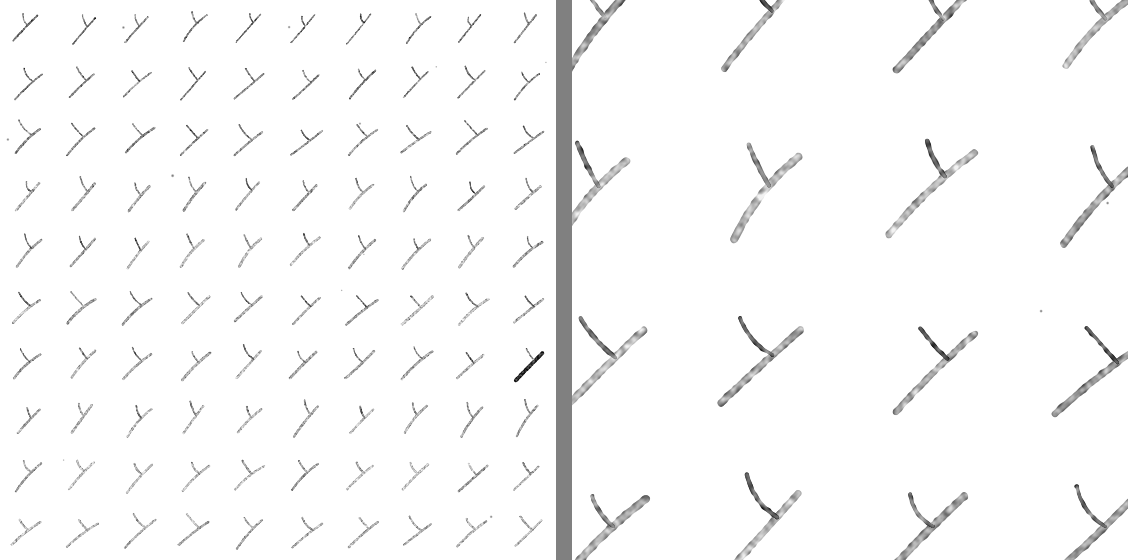
Left, the full canvas; right, a detail of the centre.
This pattern is drawn by a Shadertoy shader. Its source:

```glsl
// Ten by ten grid of hand-drawn pencil twigs: a slanted stem with one short branch, on white paper.

vec2 hash2(vec2 p) {
    vec3 q = fract(p.xyx * vec3(0.1031, 0.1030, 0.0973));
    q += dot(q, q.yzx + 33.33);
    return fract((q.xx + q.yz) * q.zy);
}

float gradientNoise(vec2 p) {
    vec2 i = floor(p), f = fract(p);
    vec2 u = f * f * (3.0 - 2.0 * f);
    vec4 corner;
    for (int k = 0; k < 4; k++) {
        vec2 o = vec2(k & 1, k >> 1);
        corner[k] = dot(hash2(i + o) * 2.0 - 1.0, f - o);
    }
    return mix(mix(corner.x, corner.y, u.x), mix(corner.z, corner.w, u.x), u.y);
}

// Centre-line distance to a segment bowed sideways into a shallow parabola
float strokeDistance(vec2 p, vec2 a, vec2 b, float bow) {
    vec2 along = b - a;
    float t = clamp(dot(p - a, along) / dot(along, along), 0.0, 1.0);
    vec2 side = normalize(vec2(-along.y, along.x));
    return length(p - a - along * t - side * bow * 4.0 * t * (1.0 - t));
}

// Pencil mark: grainy inside, slightly darker along its rim
float pencil(float paper, float dist, float halfWidth, float tone, float grain, float pixel) {
    float d = dist + grain * 0.008 - halfWidth;
    float rim = smoothstep(0.3, 1.0, dist / halfWidth);
    float lead = clamp(tone + 0.06 - 0.14 * rim + 0.45 * grain, 0.05, 0.95);
    float cover = 1.0 - smoothstep(-0.6 * pixel, 0.6 * pixel, d);
    return min(paper, mix(1.0, lead, cover));
}

void mainImage(out vec4 fragColor, in vec2 fragCoord) {
    vec2 uv = fragCoord / iResolution.xy * 10.0;
    float pixel = 10.0 / min(iResolution.x, iResolution.y);
    vec2 cell = floor(uv);
    vec2 p = uv - cell - 0.5;
    float row = 9.0 - cell.y;

    // Per-twig variation
    vec2 footJitter = hash2(cell + 11.0) - 0.5;
    vec2 tipJitter = hash2(cell + 37.0) - 0.5;
    vec2 bend = hash2(cell + 59.0);
    vec2 size = hash2(cell + 83.0);
    vec2 pressure = hash2(cell + 107.0) - 0.5;

    // Some rows are drawn more upright than others
    float upright = cos(row * 1.795);
    vec2 foot = vec2(-0.24 + 0.02 * upright, -0.26) + footJitter * vec2(0.09, 0.08);
    vec2 tip = vec2(0.22 - 0.03 * upright, 0.20 + 0.02 * upright) + tipJitter * vec2(0.10, 0.09);
    float stemBow = mix(-0.008, 0.035, bend.x);

    // The branch meets the bowed stem at a fraction of its length
    float fork = 0.60 + 0.12 * size.y;
    vec2 stemSide = normalize(vec2(foot.y - tip.y, tip.x - foot.x));
    vec2 joint = mix(foot, tip, fork) + stemSide * stemBow * 4.0 * fork * (1.0 - fork);
    float reach = mix(0.75, 1.15, size.x) * mix(0.8, 1.0, min(row, 1.0));
    vec2 twigEnd = joint + vec2(-0.155 + 0.06 * upright, 0.235) * reach;

    // Lead is sharp and dark in the top rows, blunt and pale further down
    float blunt = smoothstep(0.0, 4.0, row);
    float late = smoothstep(6.0, 8.0, row);
    float stemWidth = mix(0.014, 0.022, blunt) - 0.003 * late + 0.004 * pressure.x;
    float stemTone = mix(0.42, 0.64, blunt) + 0.16 * pressure.y;
    float branchWidth = 0.013 + 0.004 * late + 0.003 * pressure.y;
    float branchTone = mix(0.40, 0.60, late) + 0.22 * pressure.x;

    // One stem was pressed hard, near the right edge
    if (cell == vec2(9.0, 3.0)) {
        stemWidth = 0.034;
        stemTone = 0.13;
    }

    float grain = gradientNoise(uv * 29.0) + 0.4 * gradientNoise(uv * 11.0 + 5.0);
    float stem = strokeDistance(p, foot, tip, stemBow);
    float branch = strokeDistance(p, twigEnd, joint, -0.032 * bend.y);
    float paper = pencil(1.0, stem, stemWidth, stemTone, grain, pixel);
    paper = pencil(paper, branch, branchWidth, branchTone, grain, pixel);

    // A few stray graphite specks
    vec2 patchId = floor(uv * 3.0);
    vec2 speck = hash2(patchId + 211.0);
    vec2 speckCentre = (patchId + 0.3 + 0.4 * hash2(patchId + 239.0)) / 3.0;
    float speckSize = step(0.986, speck.x) * mix(0.006, 0.022, speck.y * speck.y);
    float speckCover = 1.0 - smoothstep(-pixel, pixel, length(uv - speckCentre) - speckSize);
    paper = min(paper, 1.0 - 0.5 * speckCover * step(0.001, speckSize));

    fragColor = vec4(vec3(paper), 1.0);
}
```
